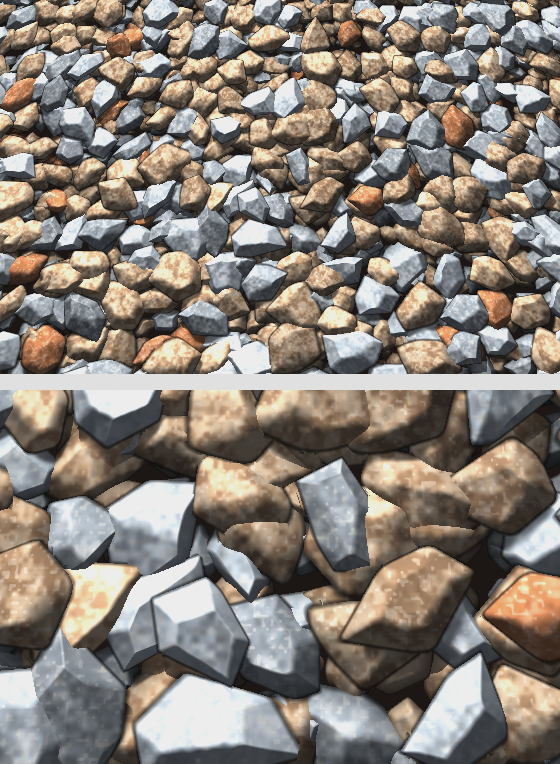
Top: the whole. Bottom: its middle third, enlarged.
Write a Shadertoy shader that draws this texture.

```glsl
// A heap of crushed stone: tan and blue-grey blocks that shrink up the slope.
// Each stone is a convex solid, the smooth minimum of tilted planes; the
// highest stone wins at each point, then gets sunlight, shadow and grain.

const vec3 SUN = vec3(-0.26, 0.70, 0.665);
const vec3 GAP = vec3(0.11, 0.09, 0.08);
const vec3 TAN = vec3(0.88, 0.755, 0.62);
const vec3 BROWN = vec3(0.68, 0.54, 0.42);
const vec3 GREY = vec3(0.72, 0.77, 0.82);
const vec3 RUST = vec3(0.78, 0.50, 0.33);
const vec3 DUST = vec3(0.96, 0.94, 0.90);
const float RIM = 0.09;

struct Surface {
    float height;
    vec2 slope;
    float kind;      // random per stone, negative for the bare gap
    float contact;   // darkness close to the outline of a stone
    float rimHeight; // altitude of the stone that casts that darkness
};

vec3 hash3(vec2 p) {
    vec3 q = fract(p.xyx * vec3(0.1031, 0.1030, 0.0973));
    q += dot(q, q.yxz + 33.33);
    return fract((q.xxy + q.yzz) * q.zyx);
}

float hash1(vec2 p) {
    vec3 q = fract(p.xyx * 0.1031);
    q += dot(q, q.yzx + 33.33);
    return fract((q.x + q.y) * q.z);
}

float noise(vec2 p) {
    vec2 i = floor(p), f = fract(p);
    f = f * f * (3.0 - 2.0 * f);
    float low = mix(hash1(i), hash1(i + vec2(1, 0)), f.x);
    float high = mix(hash1(i + vec2(0, 1)), hash1(i + vec2(1, 1)), f.x);
    return mix(low, high, f.y);
}

bool isGrey(float kind) { return kind < 0.43; }

mat2 rotation(float angle) {
    float c = cos(angle), s = sin(angle);
    return mat2(c, s, -s, c);
}

// Height (x) and slope (yz) of a faceted solid of about unit radius
vec3 facetedSolid(vec2 p, vec2 seed, vec2 tilt, float bevel) {
    const mat2 SIXTH_TURN = mat2(0.5, 0.866, -0.866, 0.5);
    vec3 solid = vec3(0.58 + dot(tilt, p), tilt);
    vec2 axis = vec2(1.0, 0.0);
    for (int i = 0; i < 6; i++) {
        vec3 r = hash3(seed + vec2(float(i) * 17.3, 41.9));
        vec2 dir = normalize(axis + (r.x - 0.5) * 0.9 * vec2(-axis.y, axis.x));
        float steep = mix(0.7, 2.6, r.z);
        vec3 face = vec3(steep * (mix(0.74, 1.0, r.y) - dot(dir, p)), -steep * dir);
        float h = clamp(0.5 + 0.5 * (face.x - solid.x) / bevel, 0.0, 1.0);
        solid = mix(face, solid, h);
        solid.x -= bevel * h * (1.0 - h);
        axis = SIXTH_TURN * axis;
    }
    return solid;
}

// Merges the four nearest stones of one jittered grid into the surface
void addStones(inout Surface top, vec2 p, float density, float radius, float lift, float share, float salt) {
    vec2 g = p * density + salt * 0.37;
    vec2 corner = floor(g - 0.5);
    for (int i = 0; i < 4; i++) {
        vec2 id = corner + vec2(i & 1, i >> 1);
        vec2 seed = id + salt * 31.0 + 200.0;
        vec3 a = hash3(seed);
        vec2 d = g - id - 0.5 - (a.xy - 0.5) * 0.44;
        if (a.z > share || dot(d, d) > 0.6) continue;
        vec3 b = hash3(seed + 91.7), c = hash3(seed + 57.1);
        float size = radius * mix(0.80, 1.12, b.x);
        float base = lift + 0.42 * c.y / density;
        if (base + 0.75 * size / density < top.height) continue;
        mat2 spin = rotation((b.y - 0.5) * 2.4);
        vec2 stretch = vec2(0.92, mix(1.0, 1.4, b.z));
        vec2 tilt = (vec2(c.z, fract(c.z * 19.7)) - 0.5) * 0.85;
        vec3 s = facetedSolid(stretch * (spin * d) / size, seed, tilt, isGrey(c.x) ? 0.10 : 0.30);
        float z = base + s.x * size / density;
        float rim = 1.0 - smoothstep(0.0, RIM, abs(s.x));
        if (s.x > 0.0 && z > top.height) {
            float kept = top.rimHeight > z ? top.contact : 0.0;
            top = Surface(z, (stretch * s.yz) * spin, c.x, max(rim, kept), max(base, top.rimHeight));
        } else if (s.x <= 0.0 && base > top.height && rim > top.contact) {
            top.contact = rim;
            top.rimHeight = base;
        }
    }
}

// Large stones come first, so that hidden ones below are skipped
Surface heap(vec2 p, float ground) {
    Surface top = Surface(ground, vec2(0.0), -1.0, 0.0, ground);
    addStones(top, p, 0.86, 0.61, 0.45, 0.72, 3.0);
    addStones(top, p, 0.98, 0.62, 0.16, 1.0, 2.0);
    addStones(top, p, 1.6, 0.64, 0.0, 1.0, 1.0);
    return top;
}

float shadowAt(vec2 p, float z, float reach) {
    float ray = z + reach * SUN.z / length(SUN.xy);
    float blocker = heap(p + normalize(SUN.xy) * reach, ray).height;
    return smoothstep(0.0, 0.2, blocker - ray);
}

vec3 stoneColor(vec2 p, float kind) {
    float grain = 0.6 * noise(p * 7.0 + kind * 90.0) + 0.4 * noise(p * 16.0 + 7.3);
    float speck = smoothstep(0.64, 0.86, noise(p * 21.0 + kind * 50.0));
    vec3 tone = mix(BROWN, TAN, smoothstep(0.25, 0.62, grain));
    if (isGrey(kind)) tone = GREY * mix(0.84, 1.14, grain);
    if (kind > 0.955) tone = RUST * mix(0.8, 1.2, grain);
    float bright = mix(0.80, 1.16, fract(kind * 37.7));
    return mix(tone * bright, DUST, 0.32 * speck + 0.22 * smoothstep(0.5, 0.75, grain));
}

vec3 shade(vec2 p) {
    Surface top = heap(p, -0.1);
    if (top.kind < 0.0) return GAP;
    float rough = noise(p * 12.0) - 0.5;
    vec3 normal = normalize(vec3(-top.slope + rough * vec2(0.3, 0.5), 1.0));
    float sun = max(dot(normal, SUN), 0.0) * (1.0 - 0.8 * shadowAt(p, top.height, 0.24));
    float open = mix(0.34, 1.0, smoothstep(-0.05, 0.62, top.height)) * (1.0 - 0.55 * top.contact);
    vec3 light = open * (vec3(0.27, 0.275, 0.285) + sun * vec3(1.02, 1.0, 0.97));
    return min(stoneColor(p, top.kind) * light + 0.02, vec3(0.93));
}

// Canvas to slope: stones get evenly smaller towards the top
vec2 slopePoint(vec2 uv) {
    float shrink = 1.0 - 0.44 * uv.y;
    return 9.6 * vec2((uv.x - 0.75) / shrink, -log(shrink) / 0.44);
}

void mainImage(out vec4 fragColor, in vec2 fragCoord) {
    fragColor = vec4(shade(slopePoint(fragCoord / iResolution.y)), 1.0);
}
```
